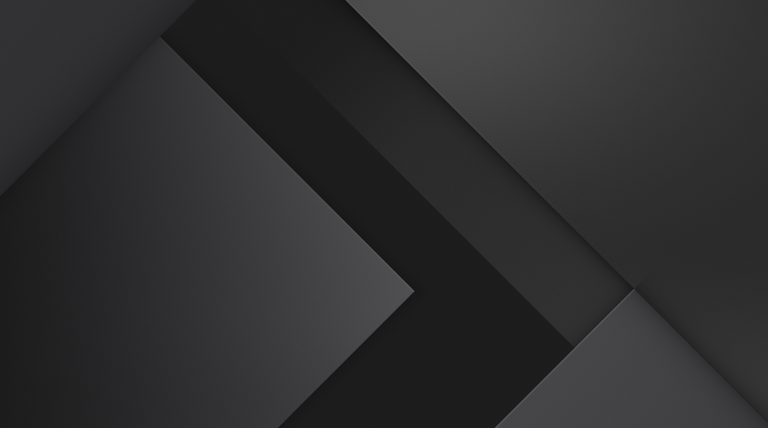
This background is drawn by a Shadertoy shader. Its source:

```glsl
#define FOLD_EDGE -0.541
#define DIAMOND_RIGHT 1.288
#define DIAMOND_BASE 0.649
#define STRIP_EDGE 1.530
#define SLOPE_EDGE 1.807
#define CORNER_EDGE 1.156
#define GRAIN 0.006

const vec3 COOL = vec3(0.99, 0.99, 1.03);
const vec3 NEUTRAL = vec3(1.0);

float hash(vec2 p) {
    p = fract(p * vec2(0.1031, 0.1137));
    p += dot(p, p.yx + 33.33);
    return fract((p.x + p.y) * p.x * 7.0);
}

// Antialiased coverage of the positive side of an edge
float cover(float d) {
    float w = 0.75 / iResolution.y;
    return smoothstep(-w, w, d);
}

// Soft darkening that falls off with distance from an edge
float shadow(float d, float width, float strength) {
    return 1.0 - strength * exp(-max(d, 0.0) / width);
}

// Thin lit rim just inside an edge
float rim(float d) {
    float w = max(0.0025, 1.0 / iResolution.y);
    return exp(-d * d / (w * w));
}

// Distance to a diagonal with the given offset
float diagonal(float coord, float offset) {
    return (coord - offset) * 0.70711;
}

void mainImage(out vec4 fragColor, in vec2 fragCoord) {
    vec2 p = fragCoord / iResolution.y;
    float u = p.x + p.y;
    float v = p.x - p.y;

    float fold = diagonal(v, FOLD_EDGE);
    float diamondRight = -diagonal(u, DIAMOND_RIGHT);
    float diamondBase = -diagonal(v, DIAMOND_BASE);
    float strip = diagonal(u, STRIP_EDGE);
    float slope = diagonal(u, SLOPE_EDGE);
    float corner = diagonal(v, CORNER_EDGE);

    // Dark channel
    float diamondGap = max(-diamondRight, -diamondBase);
    float channel = 0.112 * shadow(diamondGap, 0.018, 0.2);
    vec3 color = NEUTRAL * channel;

    // Strip that emerges from the channel
    float emerge = smoothstep(-0.25, 0.42, v);
    float stripTone = mix(0.115, 0.172, emerge) + 0.018 * smoothstep(0.4, 1.1, v);
    stripTone *= shadow(-slope, 0.018, 0.4) * shadow(-corner, 0.015, 0.25);
    color = mix(color, NEUTRAL * stripTone, cover(strip));

    // Left diamond, brightening toward its right corner
    float across = clamp(p.x / 0.967, 0.0, 1.0);
    float diamondTone = 0.112 + 0.205 * pow(across, 1.15);
    diamondTone += 0.055 * smoothstep(0.25, 1.0, p.y) * across;
    diamondTone -= 0.03 * smoothstep(0.3, 0.0, p.y) * across;
    diamondTone *= shadow(fold, 0.025, 0.15);
    diamondTone += 0.09 * rim(diamondRight) * across;
    color = mix(color, COOL * diamondTone, cover(min(diamondRight, diamondBase)));

    // Upper left panel
    float foldTone = 0.198 * shadow(-fold, 0.06, 0.25);
    color = mix(color, COOL * foldTone, cover(-fold));

    // Right panel with a broad glow from its upper left
    vec2 glow = p - vec2(1.0, 1.0);
    float slopeTone = 0.162 + 0.14 * exp(-2.5 * glow.x * glow.x - 6.0 * glow.y * glow.y);
    slopeTone += 0.045 * smoothstep(0.45, 0.08, p.y);
    slopeTone += 0.08 * rim(slope) * smoothstep(0.3, 1.0, p.y);
    slopeTone *= 1.0 - 0.3 * exp(-max(slope, 0.0) / 0.02) * cover(corner);
    color = mix(color, NEUTRAL * slopeTone, cover(slope));

    // Lower right corner panel
    float cornerTone = 0.278 - 0.07 * max(corner, 0.0);
    cornerTone *= shadow(-slope, 0.03, 0.28);
    cornerTone += 0.13 * rim(corner);
    color = mix(color, COOL * cornerTone, cover(min(corner, -slope)));

    // Fine surface grain
    color += GRAIN * (hash(floor(p * 430.0)) - 0.5);
    fragColor = vec4(color, 1.0);
}
```
